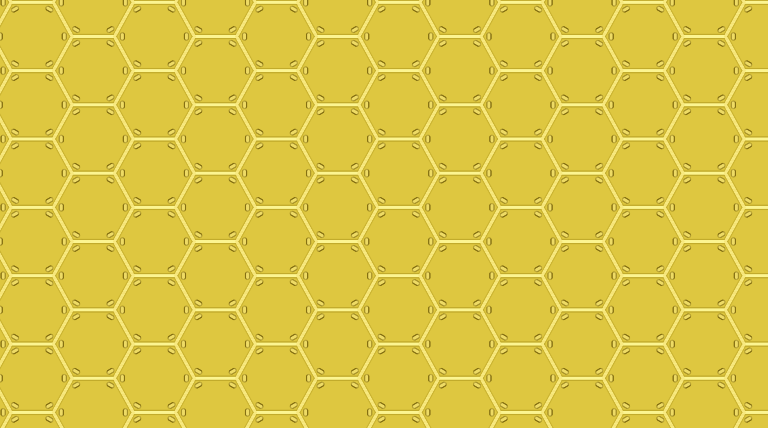
Reproduce this pattern procedurally as a Shadertoy shader.

```glsl
const vec3 FIELD = vec3(0.87, 0.78, 0.25);
const vec3 GROOVE = vec3(0.76, 0.67, 0.17);
const vec3 RIDGE = vec3(0.96, 0.89, 0.46);
const vec3 SHINE = vec3(0.99, 0.96, 0.57);
const vec3 INK = vec3(0.50, 0.42, 0.06);

// Lengths are fractions of the canvas height.
const vec2 CELL = vec2(0.2855, 0.1597);
const vec2 EDGE_CENTRE = vec2(0.218, 0.1163);
const float HALF_EDGE = 0.0494;
const float RIDGE_HALF = 0.0034;
const float GROOVE_HALF = 0.0064;
const float MARK_OFFSET = 0.0185;

float segmentDistance(vec2 p, vec2 a, vec2 b) {
    vec2 along = b - a;
    float t = clamp(dot(p - a, along) / dot(along, along), 0.0, 1.0);
    return length(p - a - t * along);
}

float band(float dist, float halfWidth, float pixel) {
    return 1.0 - smoothstep(halfWidth - 0.5 * pixel, halfWidth + 0.5 * pixel, dist);
}

// Folds the honeycomb so one horizontal edge and one slanted edge remain.
vec2 foldHoneycomb(vec2 p, vec2 cell) {
    vec2 q = abs(mod(p + 0.5 * cell, cell) - 0.5 * cell);
    return q.y > 0.25 * cell.y ? 0.5 * cell - q : q;
}

vec3 paintRidge(vec3 base, float dist, vec3 light, float grooveDepth, float pixel) {
    vec3 colour = mix(base, GROOVE, grooveDepth * band(dist, GROOVE_HALF, pixel));
    return mix(colour, light, band(dist, RIDGE_HALF, pixel));
}

// Small pill lying across the corner, darker on its outer side.
vec3 paintMark(vec3 base, vec2 p, vec2 outward, float pixel) {
    vec2 local = vec2(dot(p, outward), dot(p, vec2(-outward.y, outward.x)));
    local.x -= MARK_OFFSET;
    float pill = segmentDistance(local, vec2(0.0, -0.004), vec2(0.0, 0.004)) - 0.0048;
    float sideTone = mix(0.60, 0.95, smoothstep(-0.004, 0.004, local.x));
    float tipFade = 1.0 - 0.5 * smoothstep(0.005, 0.009, abs(local.y));
    vec3 colour = mix(base, RIDGE, 0.7 * band(pill, 0.0, pixel));
    return mix(colour, INK, sideTone * tipFade * band(abs(pill), 0.0015, pixel));
}

void mainImage(out vec4 fragColor, in vec2 fragCoord) {
    float pixel = 1.0 / iResolution.y;
    vec2 p = fragCoord * pixel - EDGE_CENTRE;
    vec2 q = foldHoneycomb(p, CELL);
    vec2 corner = vec2(HALF_EDGE, 0.0);

    float flatEdge = segmentDistance(q, vec2(0.0), corner);
    float slantEdge = segmentDistance(q, corner, 0.5 * CELL - corner);

    // Slanted ridges carry a faint beading; flat ones are brighter.
    float bead = 0.5 + 0.5 * sin(q.y * 780.0);
    vec3 slantLight = mix(RIDGE, SHINE, 0.45 * bead);
    vec3 colour = paintRidge(FIELD, slantEdge, slantLight, 0.65, pixel);
    colour = paintRidge(colour, flatEdge, SHINE, 1.0, pixel);

    // Keep the slanted ridge bright where it meets the flat one.
    colour = mix(colour, slantLight, band(slantEdge, RIDGE_HALF, pixel));

    // Marks sit between the edges meeting at each corner.
    for (int i = 0; i < 2; i++) {
        float angle = radians(120.0) * float(i);
        colour = paintMark(colour, q - corner, vec2(cos(angle), sin(angle)), pixel);
    }

    fragColor = vec4(colour, 1.0);
}
```
